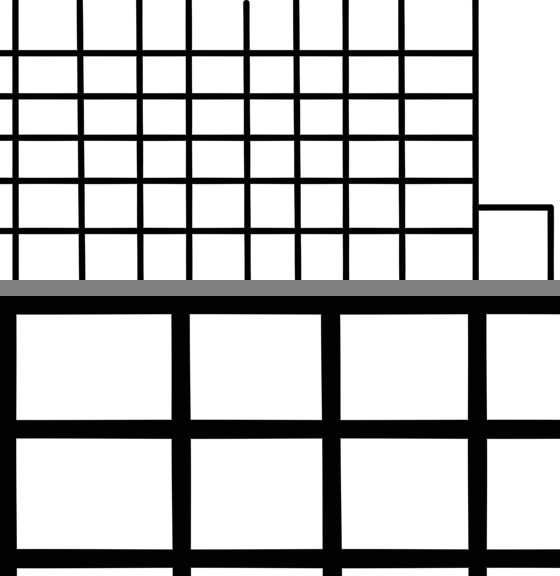
Top: the whole. Bottom: its middle third, enlarged.
A WebGL 1 fragment shader for this pattern:

```glsl
precision highp float;
// Uneven hand-ruled black grid on white, with an open box at its lower right.

uniform vec2 u_resolution;

// Distance from p to the segment from a to b.
float segmentDistance(vec2 p, vec2 a, vec2 b) {
    vec2 ab = b - a;
    float t = clamp(dot(p - a, ab) / dot(ab, ab), 0.0, 1.0);
    return length(p - a - ab * t);
}

// Nine upright rules, unevenly spaced and slightly leaning.
float uprights(vec2 p) {
    mat3 topX = mat3(0.055, 0.284, 0.497, 0.674, 0.880, 1.057, 1.234, 1.433, 1.698);
    mat3 lean = mat3(0.001, 0.010, 0.005, 0.002, 0.005, 0.008, 0.002, 0.004, 0.001);
    float d = 10.0;
    for (int i = 0; i < 3; i++) {
        for (int j = 0; j < 3; j++) {
            // The middle rule has a rounded tip just inside the top edge.
            float tipY = (i == 1 && j == 1) ? 0.989 : 1.1;
            vec2 tip = vec2(topX[i][j], tipY);
            vec2 foot = vec2(topX[i][j] + lean[i][j], -0.05);
            d = min(d, segmentDistance(p, tip, foot));
        }
    }
    return d;
}

// Five level rules, ending at the last upright.
float levels(vec2 p) {
    vec4 upperY = vec4(0.810, 0.656, 0.508, 0.354);
    float d = segmentDistance(p, vec2(-0.1, 0.175), vec2(1.698, 0.175));
    for (int i = 0; i < 4; i++) {
        d = min(d, segmentDistance(p, vec2(-0.1, upperY[i]), vec2(1.698, upperY[i])));
    }
    return d;
}

// Top and right side of the attached box.
float sideBox(vec2 p) {
    vec2 corner = vec2(1.967, 0.259);
    float lid = segmentDistance(p, vec2(1.698, corner.y), corner);
    float side = segmentDistance(p, corner, vec2(corner.x, -0.05));
    return min(lid, side);
}

void main() {
    vec2 p = gl_FragCoord.xy / u_resolution.y;
    float pixel = 1.0 / u_resolution.y;

    float d = min(min(uprights(p), levels(p)), sideBox(p));

    // Faint swelling of the pen stroke along its length.
    float halfWidth = 0.0112 + 0.0003 * sin(17.0 * p.x + 2.0) * sin(23.0 * p.y);
    float paper = smoothstep(-0.85 * pixel, 0.85 * pixel, d - halfWidth);
    gl_FragColor = vec4(vec3(mix(0.008, 1.0, paper)), 1.0);
}
```
